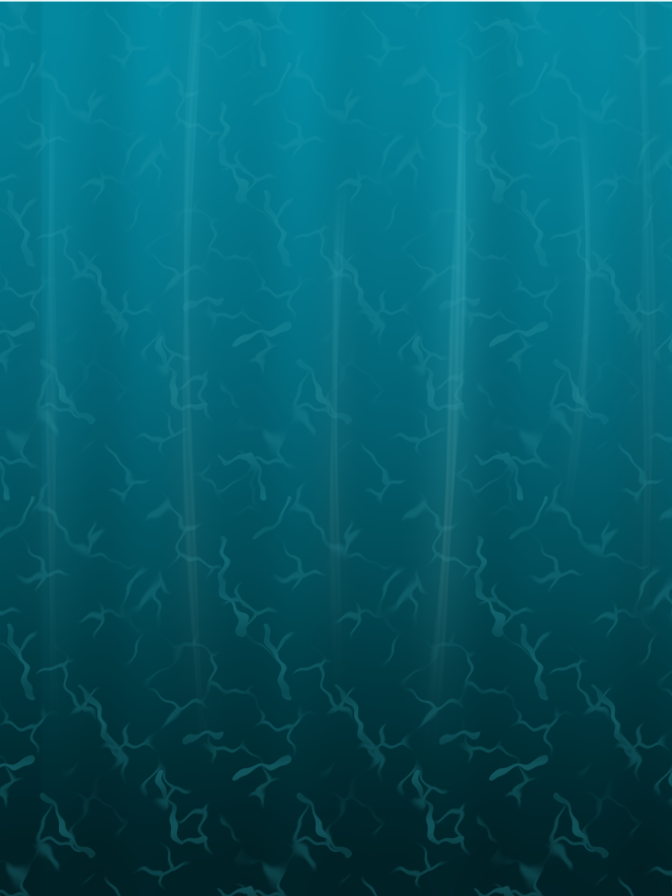
Write a Shadertoy shader that draws this background.

```glsl
// Deep teal water with soft light shafts and a repeating net of caustics.
// A depth gradient carries bent shafts; the net joins wrapped cellular edges
// with a few long strokes, all repeating over one tile.

const float TAU = 6.2831853;
const vec2 TILE = vec2(0.2865, 0.484);   // in canvas heights
const vec2 CELLS = vec2(6.0, 10.0);      // cells per tile

// Long strokes as start and end, in hundredths of the canvas height
const vec4 STROKES[12] = vec4[12](
    vec4(24.8, 51.2, 27.8, 51.0), vec4(27.8, 51.0, 29.8, 55.5),
    vec4(32.5, 55.6, 28.9, 60.0), vec4(25.3, 60.0, 24.5, 64.0),
    vec4(24.5, 64.0, 27.5, 71.0), vec4(29.7, 70.0, 32.5, 78.0),
    vec4(38.0, 76.5, 41.7, 84.5), vec4(33.6, 89.2, 38.4, 95.5),
    vec4(46.5, 86.5, 48.8, 93.8), vec4(48.8, 93.8, 51.4, 94.0),
    vec4(26.8, 86.6, 32.0, 84.5), vec4(49.5, 82.7, 53.5, 81.8));

// Shaft path: x at depth 0.4, lean, bend
const vec3 PATHS[6] = vec3[6](
    vec3(0.208, 0.005, 0.09), vec3(0.509, -0.04, -0.06),
    vec3(0.374, -0.02, 0.08), vec3(0.057, 0.0, 0.02),
    vec3(0.652, -0.07, -0.30), vec3(0.724, 0.0, -0.06));

// Shaft reach: top depth, bottom depth, half width, strength
const vec4 REACH[6] = vec4[6](
    vec4(-0.15, 0.88, 0.008, 0.24), vec4(0.03, 0.86, 0.011, 0.36),
    vec4(0.17, 0.80, 0.008, 0.24), vec4(0.05, 0.85, 0.008, 0.18),
    vec4(0.08, 0.64, 0.007, 0.24), vec4(-0.15, 0.78, 0.010, 0.15));

vec2 hash2(vec2 c) {
    vec2 s = vec2(dot(c, vec2(127.1, 311.7)), dot(c, vec2(269.5, 183.3)));
    return fract(sin(s) * 43758.55);
}

// Gap between the two nearest cell points, wrapped over the tile
float cellGap(vec2 q) {
    vec2 g = q / TILE * CELLS, base = floor(g);
    float near = 9.0, next = 9.0;
    for (int j = -1; j <= 1; j++)
    for (int i = -1; i <= 1; i++) {
        vec2 cell = base + vec2(i, j);
        float d = length(cell + hash2(mod(cell, CELLS)) - g);
        next = min(next, max(near, d));
        near = min(near, d);
    }
    return next - near;
}

// Distance to the nearest long stroke in any tile
float strokeDistance(vec2 q) {
    float d = 1.0;
    for (int i = 0; i < 12; i++) {
        vec2 a = STROKES[i].xy * 0.01, b = STROKES[i].zw * 0.01;
        vec2 mid = 0.5 * (a + b), halfway = 0.5 * (b - a);
        vec2 r = mod(q - mid + 0.5 * TILE, TILE) - 0.5 * TILE;
        float t = clamp(dot(r, halfway) / dot(halfway, halfway), -1.0, 1.0);
        d = min(d, length(r - halfway * t));
    }
    return d;
}

// Broken net of light, 0 to 1
float caustics(vec2 q) {
    vec2 w = TAU * q / TILE;
    q += 0.0035 * sin(w.yx * vec2(9.0, 5.0) + vec2(0.0, 2.0));
    q += 0.0018 * sin(w.yx * vec2(21.0, 13.0) + w * 4.0);
    float patches = sin(w.x * 2.0 + 2.0 * sin(w.y * 3.0))
                  + sin(w.y * 5.0 - w.x * 3.0 + 1.0);
    float breaks = smoothstep(-0.5, 1.1, patches);
    float net = (1.0 - smoothstep(0.02, 0.12, cellGap(q))) * breaks;
    float girth = 0.0032 + 0.0014 * sin(w.x * 7.0 + w.y * 6.0);
    float strokes = 1.0 - smoothstep(girth - 0.0012, girth + 0.0012, strokeDistance(q));
    return max(net * 0.7, strokes * (0.75 + 0.25 * sin(w.y * 8.0)));
}

// Bright core with fine side streaks and a wide halo
float shaft(vec2 q, vec3 path, vec4 reach) {
    float t = q.y - 0.4;
    float x = q.x - path.x - path.y * t - path.z * t * t;
    float fade = smoothstep(reach.x, reach.x + 0.16, q.y)
               * (1.0 - smoothstep(reach.y - 0.3, reach.y, q.y));
    float girth = reach.z * (0.75 + 0.25 * sin(q.y * 14.0 + path.x * 30.0));
    float core = 1.0 - smoothstep(girth * 0.5, girth, abs(x));
    float streak = 0.8 + 0.2 * sin(x * 900.0 + 3.0 * sin(q.y * 7.0));
    float halo = exp(-x * x / (reach.z * reach.z * 7.0));
    return reach.w * fade * (0.7 * core * streak + 0.4 * halo);
}

void mainImage(out vec4 fragColor, in vec2 fragCoord) {
    vec2 q = fragCoord / iResolution.y;
    q.x *= 0.75 * iResolution.y / iResolution.x;
    q.y = 1.0 - q.y;   // depth below the surface

    // Water: light above, nearly black below, with soft columns
    vec3 water = mix(vec3(0.01, 0.53, 0.62), vec3(0.01, 0.44, 0.52), smoothstep(0.0, 0.4, q.y));
    water = mix(water, vec3(0.0, 0.27, 0.31), smoothstep(0.28, 0.78, q.y));
    water = mix(water, vec3(0.0, 0.13, 0.15), smoothstep(0.62, 1.0, q.y));
    float columns = sin(q.x * 41.0 + 0.5) + 0.6 * sin(q.x * 73.0 + 2.0 + 0.8 * q.y);
    water *= 1.0 + 0.028 * columns;
    water *= 0.94 + 0.06 * smoothstep(0.044, 0.049, q.x);

    // Caustics stand out more with depth
    vec3 glint = mix(vec3(0.18, 0.64, 0.71), vec3(0.11, 0.44, 0.47), q.y);
    vec3 color = mix(water, glint, caustics(q) * mix(0.32, 0.58, q.y));

    // Light shafts turn greyer below
    vec3 beam = mix(vec3(0.28, 0.74, 0.80), vec3(0.32, 0.52, 0.53), smoothstep(0.2, 0.7, q.y));
    for (int i = 0; i < 6; i++) color = mix(color, beam, shaft(q, PATHS[i], REACH[i]));

    // Pale line at the surface
    color = mix(color, vec3(0.9, 0.97, 0.98), 1.0 - smoothstep(0.001, 0.0025, q.y));
    fragColor = vec4(color, 1.0);
}
```
